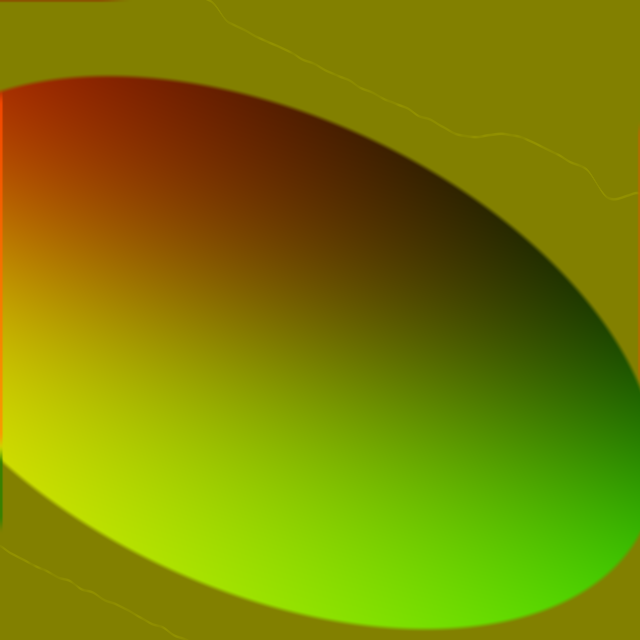
This texture map is drawn by a Shadertoy shader. Its source:

```glsl
// A tilted ellipse filled with a smooth red-to-green direction map on flat olive.
// The ellipse is a sheared quadratic form; its channels are smooth ramps.
// Thin seams and coloured border slivers are laid over the olive field.
#define CENTER vec2(0.417, 0.551)
#define HALF_SIZE vec2(0.609, 0.432)
#define TILT 0.407
#define EDGE_BLUR 0.005
#define SEAM_WIDTH 0.0013
#define SEAM_GAIN 0.07
#define OLIVE vec3(0.508, 0.502, 0.0)

float hash(float n) {
    return fract(sin(n * 91.7) * 4375.5);
}

float noise(float x) {
    float i = floor(x), f = fract(x);
    return mix(hash(i), hash(i + 1.0), f * f * (3.0 - 2.0 * f));
}

// Approximate signed distance; TILT is the correlation of the two axes.
float ellipse(vec2 p) {
    vec2 q = (p - CENTER) / HALF_SIZE;
    float k = 1.0 - TILT * TILT;
    float r = sqrt((dot(q, q) - 2.0 * TILT * q.x * q.y) / k);
    vec2 g = (q - TILT * q.yx) / (k * max(r, 0.01)) / HALF_SIZE;
    return (r - 1.0) / length(g);
}

// Red fades to the right; green rises across a bent diagonal.
vec3 directionMap(vec2 p) {
    float red = 0.6 + p.y * (0.45 - 0.22 * p.y)
              - p.x * (0.78 - 0.28 * p.y + 0.06 * p.x);
    float diagonal = p.y - 0.39 - p.x * (0.42 - 0.12 * p.x);
    float green = 0.5 + 0.43 * tanh(3.65 * diagonal);
    return vec3(red, green, 0.0);
}

// Height of the upper seam, bending near both of its ends.
float upperSeam(float x) {
    float y = 0.036 + 0.485 * (x - 0.358);
    y -= 0.021 * (1.0 - smoothstep(0.328, 0.358, x));
    float drop = smoothstep(0.71, 0.82, x);
    float hook = smoothstep(0.915, 0.95, x) - smoothstep(0.95, 1.0, x);
    return y - 0.043 * drop * (1.0 - 0.65 * hook);
}

float seamLine(float offset, float px) {
    return 1.0 - smoothstep(SEAM_WIDTH * 0.5, SEAM_WIDTH + px, abs(offset) * 0.9);
}

// Soft interval along a border.
float span(float a, float b, float x) {
    return smoothstep(a - 0.015, a + 0.015, x)
         * (1.0 - smoothstep(b - 0.015, b + 0.015, x));
}

void mainImage(out vec4 fragColor, in vec2 fragCoord) {
    vec2 p = fragCoord / iResolution.xy;
    p.y = 1.0 - p.y; // measure downward from the top
    float px = 1.0 / iResolution.y;
    vec3 color = OLIVE;

    // Faint broken seams
    float wobble = 0.004 * (noise(p.x * 55.0) - 0.5);
    float lowerSeam = 0.855 + 0.5 * p.x;
    float seams = max(seamLine(p.y - upperSeam(p.x) - wobble, px),
                      seamLine(p.y - lowerSeam - wobble, px));
    color += SEAM_GAIN * seams * (0.4 + 0.6 * noise(p.x * 120.0)) * vec3(1.0, 1.0, 0.0);

    // Ellipse
    float inside = 1.0 - smoothstep(-EDGE_BLUR, EDGE_BLUR, ellipse(p));
    color = mix(color, directionMap(p), inside);

    // Border slivers
    float left = 1.0 - smoothstep(0.002, 0.006, p.x);
    float right = smoothstep(0.995, 0.999, p.x);
    float top = 1.0 - smoothstep(0.001, 0.005, p.y);
    vec3 orange = vec3(1.0, mix(0.2, 0.75, p.y), 0.0);
    color = mix(color, orange, 0.85 * left * span(0.15, 0.69, p.y));
    color = mix(color, vec3(0.15, 0.5, 0.0), 0.8 * left * span(0.71, 0.82, p.y));
    color = mix(color, vec3(0.75, 0.4, 0.0), 0.75 * right * span(0.2, 0.59, p.y));
    color = mix(color, vec3(0.55, 0.28, 0.0), 0.8 * top * (1.0 - smoothstep(0.15, 0.21, p.x)));

    fragColor = vec4(clamp(color, 0.0, 1.0), 1.0);
}
```
